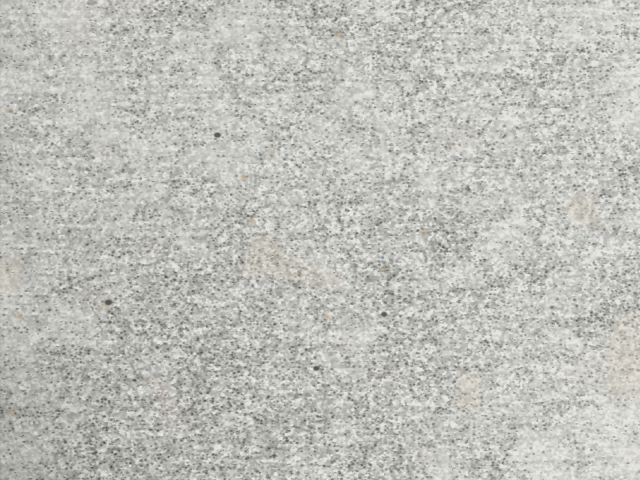
Give the GLSL for this texture, as a Shadertoy shader.

```glsl
// Weathered concrete: fine, soft cellular grain over cloudy shading,
// with faint horizontal brush lines, dark pits, pale crumbs,
// a few beige stains and rare dark pebbles.

vec3 hash3(vec2 p) {
    vec3 q = fract(p.xyx * vec3(0.1031, 0.1030, 0.0973));
    q += dot(q, q.yxz + 33.33);
    return fract((q.xxy + q.yzz) * q.zyx);
}

// Cellular noise blending one random value per cell; higher crispness, harder borders
float cells(vec2 p, float crispness) {
    vec2 id = floor(p);
    float sum = 0.0, total = 0.0;
    for (int y = -1; y <= 1; y++)
    for (int x = -1; x <= 1; x++) {
        vec2 cell = id + vec2(x, y);
        vec3 h = hash3(cell);
        vec2 d = cell + h.xy - p;
        float weight = exp(-crispness * dot(d, d));
        sum += h.z * weight;
        total += weight;
    }
    return sum / total;
}

// Coverage of scattered round specks; chance is the share of occupied cells
float specks(vec2 uv, float scale, float chance, float seed) {
    vec2 p = uv * scale + seed;
    vec2 id = floor(p);
    float soft = 0.06 + 0.7 * scale / iResolution.y;
    float cover = 0.0;
    for (int y = -1; y <= 1; y++)
    for (int x = -1; x <= 1; x++) {
        vec2 cell = id + vec2(x, y);
        vec3 h = hash3(cell);
        float radius = 0.18 + 0.22 * fract(h.x * 7.0 + h.y * 5.0);
        float d = length((cell + h.xy - p) * vec2(0.85, 1.1));
        float disc = 1.0 - smoothstep(radius - soft, radius + soft, d);
        cover = max(cover, disc * step(h.z, chance));
    }
    return cover;
}

// Gaussian falloff around a centre
float glow(vec2 uv, vec2 centre, float tightness) {
    vec2 d = uv - centre;
    return exp(-tightness * dot(d, d));
}

void mainImage(out vec4 fragColor, in vec2 fragCoord) {
    vec2 uv = fragCoord / iResolution.y;

    // Broad shading and cloudy patches
    float cloud = 0.40 * cells(uv * 4.0 + 11.0, 5.0)
                + 0.30 * cells(uv * 11.0 + 23.0, 5.0)
                + 0.30 * cells(uv * 30.0 + 37.0, 5.0);
    float worn = glow(uv, vec2(0.65, 0.32), 8.0);
    float tone = 0.776 + 0.045 * (uv.x - 0.67) - 0.03 * worn
               - 0.08 * glow(uv, vec2(0.0), 10.0) + 0.15 * (cloud - 0.5);

    // Roughness is higher in dark worn areas and lower at the left edge
    float rough = smoothstep(0.25, 0.75, 1.0 - cloud + 0.2 * worn);
    rough *= smoothstep(-0.15, 0.25, uv.x);

    // Grain and brush lines
    float grain = cells(uv * vec2(200.0, 240.0), 5.0) - 0.5;
    float clump = cells(uv * vec2(100.0, 120.0) + 51.0, 5.0) - 0.5;
    float brush = cells(uv * vec2(9.0, 150.0) + 71.0, 8.0) - 0.5;
    tone += grain * mix(0.13, 0.27, rough);
    tone += clump * mix(0.1, 0.18, rough) + 0.06 * brush;

    // Pits follow the brush lines; crumbs are scattered evenly
    float pitChance = mix(0.08, 0.36, rough) - 0.25 * brush;
    tone -= 0.2 * specks(uv, 140.0, pitChance, 13.0);
    tone += 0.09 * specks(uv, 120.0, 0.05, 29.0);
    tone = clamp(tone, 0.3, 0.9);
    vec3 color = vec3(tone, tone, tone - 0.017);

    // Beige stains, tan flecks and pebbles
    float stain = smoothstep(0.86, 0.99, cells(uv * 12.0 + 43.0, 9.0));
    color = mix(color, vec3(0.82, 0.77, 0.69), 0.25 * stain);
    color = mix(color, vec3(0.72, 0.62, 0.48), 0.5 * specks(uv, 70.0, 0.002, 61.0));
    color = mix(color, vec3(0.3, 0.31, 0.3), 0.9 * specks(uv, 60.0, 0.0006, 83.0));

    fragColor = vec4(color, 1.0);
}
```
